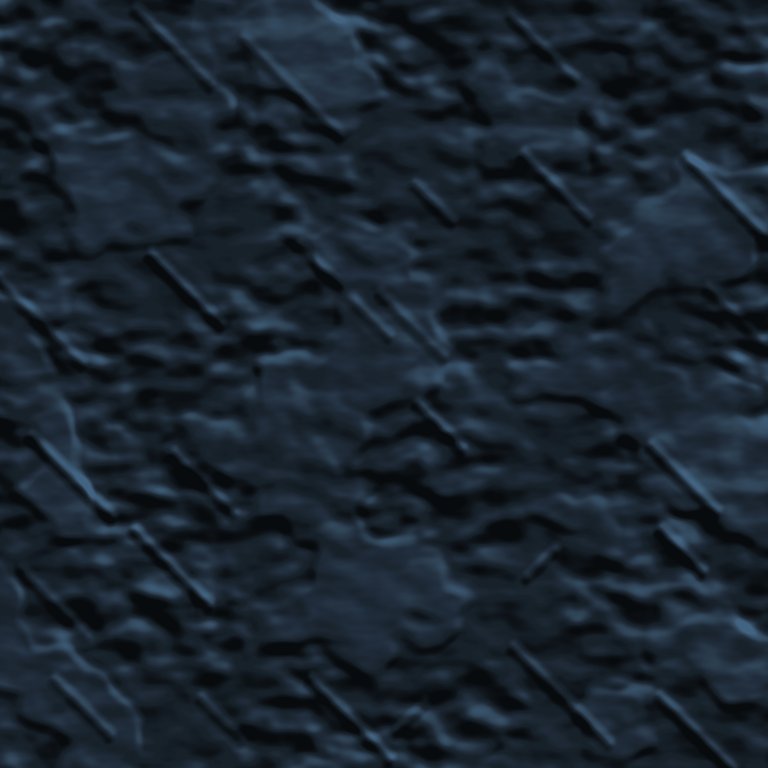
Reproduce this texture procedurally as a WebGL 1 fragment shader.

```glsl
precision highp float;
// Dark blue embossed rock: ragged plateaus, straight diagonal crests and small rough lumps lit from above.
uniform vec2 u_resolution;

#define LIGHT_STEP vec2(0.0045, 0.0100)
#define RELIEF 5.6
#define GRAIN_FREQ vec2(20.0, 29.0)
#define PLATEAU_FREQ vec2(5.0, 7.2)
#define CREST_CELLS 6.0
#define CREST_WIDTH 0.011
#define PLATEAU_TONE 0.85
#define BROAD_TONE 1.25
#define FINE_TONE 0.3

float hash(vec2 cell) {
  return fract(sin(dot(cell, vec2(127.1, 311.7))) * 43758.547);
}

float cornerValue(vec2 cell, vec2 f, vec2 corner) {
  float angle = 6.28319 * hash(cell + corner);
  return dot(vec2(cos(angle), sin(angle)), f - corner);
}

float gradientNoise(vec2 p) {
  vec2 cell = floor(p);
  vec2 f = fract(p);
  vec2 w = f * f * f * (f * (f * 6.0 - 15.0) + 10.0);
  float low = mix(cornerValue(cell, f, vec2(0.0)), cornerValue(cell, f, vec2(1.0, 0.0)), w.x);
  float high = mix(cornerValue(cell, f, vec2(0.0, 1.0)), cornerValue(cell, f, vec2(1.0)), w.x);
  return mix(low, high, w.y);
}

// x runs along the falling diagonal, y across it
vec2 diagonalFrame(vec2 p) {
  return vec2(p.x - p.y, p.x + p.y) * 0.70711;
}

// Raised smooth patches with steep, ragged borders
float plateau(vec2 p) {
  float n = gradientNoise(diagonalFrame(p) * PLATEAU_FREQ + 13.7);
  n += 0.3 * gradientNoise(p * vec2(11.0, 15.0) + 41.3);
  n += 0.22 * gradientNoise(p * vec2(22.0, 30.0) + 91.7);
  return smoothstep(0.0, 0.2, n);
}

// Straight ridges scattered one per cell, most along the falling diagonal
float crest(vec2 p) {
  vec2 home = floor(p * CREST_CELLS);
  float ridge = 0.0;
  for (int j = -1; j <= 1; j++) {
    for (int i = -1; i <= 1; i++) {
      vec2 cell = home + vec2(float(i), float(j));
      vec2 center = cell + 0.2 + 0.6 * vec2(hash(cell + 7.3), hash(cell + 19.9));
      vec2 d = diagonalFrame(p - center / CREST_CELLS);
      float kind = hash(cell + 33.1);
      d = kind > 0.8 ? d.yx : d;
      float halfLength = (kind > 0.8 ? 0.025 : 0.03 + 0.08 * kind) * step(0.25, hash(cell + 51.7));
      float dist = length(vec2(max(abs(d.x) - halfLength, 0.0), d.y));
      float strength = step(0.01, halfLength) * (0.5 + 0.5 * hash(cell + 77.7));
      ridge = max(ridge, strength * (1.0 - smoothstep(0.0, CREST_WIDTH, dist)));
    }
  }
  return ridge;
}

float lumps(vec2 p) {
  vec2 bend = 0.012 * vec2(gradientNoise(p * 9.0 + 5.3), gradientNoise(p * 9.0 + 87.1));
  vec2 q = p + bend;
  return gradientNoise(q * GRAIN_FREQ + 3.1) + 0.3 * gradientNoise(q * GRAIN_FREQ * 1.8 + 57.7);
}

float height(vec2 p, float roughness) {
  return 0.4 * plateau(p) + 0.36 * crest(p) + roughness * lumps(p);
}

// Tone runs from about -2 in the shadows to 2.5 on the brightest edges
vec3 slateRamp(float tone) {
  vec3 black = vec3(0.03, 0.042, 0.052);
  vec3 shadow = vec3(0.05, 0.07, 0.09);
  vec3 slate = vec3(0.09, 0.13, 0.165);
  vec3 steel = vec3(0.13, 0.18, 0.24);
  vec3 edge = vec3(0.18, 0.26, 0.33);
  vec3 glint = vec3(0.26, 0.39, 0.51);
  vec3 color = mix(black, shadow, smoothstep(-2.0, -1.2, tone));
  color = mix(color, slate, clamp((tone + 1.2) / 0.85, 0.0, 1.0));
  color = mix(color, steel, clamp((tone + 0.1) / 0.85, 0.0, 1.0));
  color = mix(color, edge, clamp((tone - 0.75) / 0.8, 0.0, 1.0));
  return mix(color, glint, clamp((tone - 1.55) / 1.6, 0.0, 1.0));
}

void main() {
  vec2 p = gl_FragCoord.xy / min(u_resolution.x, u_resolution.y);

  // Lumps fade out on plateaus and in calm areas
  float land = plateau(p);
  float calm = smoothstep(-0.15, 0.3, gradientNoise(p * 6.0 + 19.3));
  float roughness = mix(0.95, 0.45, land) * mix(1.0, 0.4, calm);

  // Emboss: faces turned to the light brighten, the others darken
  float slope = height(p - 0.5 * LIGHT_STEP, roughness) - height(p + 0.5 * LIGHT_STEP, roughness);
  float tone = RELIEF * slope;

  // Flat tone of plateaus and rounded hollows, then a faint fine weave
  tone += PLATEAU_TONE * (land - 0.42);
  tone += BROAD_TONE * gradientNoise(p * 4.5 + 63.7);
  tone += FINE_TONE * gradientNoise(p * vec2(50.0, 120.0) + 8.9);

  gl_FragColor = vec4(slateRamp(tone), 1.0);
}
```
